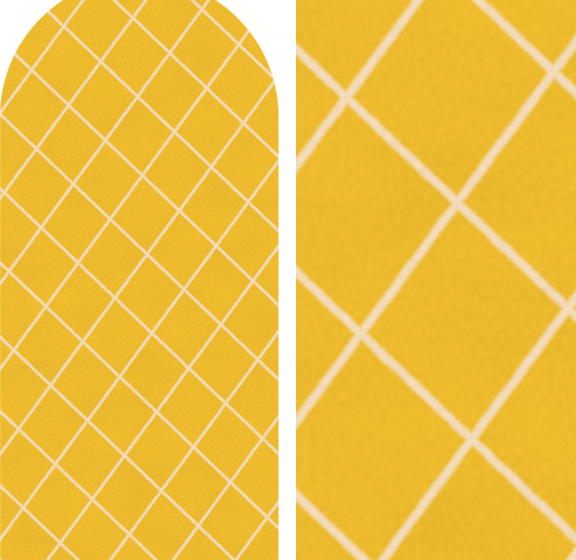
Left: the whole. Right: its middle third, enlarged.
This pattern is drawn by a WebGL 2 fragment shader. Its source:

```glsl
#version 300 es
precision highp float;
// Draws a golden woven rug with a skewed lattice of cream lines, rounded into an arch at the top.

uniform vec2 u_resolution;
out vec4 fragColor;

const vec3 GOLD = vec3(0.928, 0.730, 0.178);
const vec3 CREAM = vec3(0.952, 0.862, 0.745);
const vec3 BACKDROP = vec3(1.0, 1.0, 0.995);

// Lattice, in units of the canvas width
const vec2 CROSSING = vec2(0.5424, 0.8104);
const vec2 STEP_DOWN = vec2(0.1318, -0.1255);
const vec2 STEP_UP = vec2(0.1148, 0.1560);
const float LINE_HALF_WIDTH = 0.0054;
const float LINE_SOFTNESS = 0.0036;

// Arch: a half disc on top of a straight body
const vec2 ARCH_CENTER = vec2(0.4974, 1.5833);
const float ARCH_RADIUS = 0.4974;

vec2 hashGradient(vec2 cell) {
    vec3 h = fract(cell.xyx * vec3(0.1031, 0.1030, 0.0973));
    h += dot(h, h.yzx + 33.33);
    float angle = 6.28319 * fract((h.x + h.y) * h.z);
    return vec2(cos(angle), sin(angle));
}

float cornerValue(vec2 cell, vec2 offset, vec2 corner) {
    return dot(hashGradient(cell + corner), offset - corner);
}

float gradientNoise(vec2 p) {
    vec2 cell = floor(p);
    vec2 f = fract(p);
    vec2 w = f * f * f * (f * (f * 6.0 - 15.0) + 10.0);
    float low = mix(cornerValue(cell, f, vec2(0, 0)), cornerValue(cell, f, vec2(1, 0)), w.x);
    float high = mix(cornerValue(cell, f, vec2(0, 1)), cornerValue(cell, f, vec2(1, 1)), w.x);
    return mix(low, high, w.y);
}

float fractalNoise(vec2 p, int octaves) {
    float sum = 0.0;
    float weight = 0.5;
    for (int i = 0; i < octaves; i++) {
        sum += weight * gradientNoise(p);
        p = p * 2.03 + 17.3;
        weight *= 0.5;
    }
    return sum;
}

// Distances to the nearest line of each of the two families
vec2 latticeDistance(vec2 p, vec2 origin, vec2 a, vec2 b) {
    vec2 uv = inverse(mat2(a, b)) * (p - origin);
    float area = abs(a.x * b.y - a.y * b.x);
    vec2 spacing = area / vec2(length(b), length(a));
    return abs(fract(uv + 0.5) - 0.5) * spacing;
}

float archDistance(vec2 p, vec2 center, float radius) {
    vec2 q = p - center;
    return length(vec2(q.x, max(q.y, 0.0))) - radius;
}

float softLine(float d, float halfWidth, float softness) {
    return 1.0 - smoothstep(halfWidth - softness, halfWidth + softness, d);
}

void main() {
    vec2 p = gl_FragCoord.xy / u_resolution.x;
    float pixel = 1.0 / u_resolution.x;

    // Pile texture: fine grain and broad mottling
    float grain = fractalNoise(p * 120.0, 2);
    float mottle = fractalNoise(p * vec2(5.0, 8.0) + 3.0, 3);
    vec3 rug = GOLD * (1.0 + 0.055 * grain + 0.035 * mottle);
    rug.b += 0.035 * grain;

    // Slightly uneven woven lines
    vec2 wobble = vec2(gradientNoise(p * 45.0), gradientNoise(p * 45.0 + 61.7)) * 0.0014;
    vec2 d = latticeDistance(p + wobble, CROSSING, STEP_DOWN, STEP_UP);
    float softness = max(LINE_SOFTNESS, pixel);
    float lines = max(softLine(d.x, LINE_HALF_WIDTH, softness),
                      softLine(d.y, LINE_HALF_WIDTH, softness));
    vec3 yarn = CREAM * (1.0 + 0.03 * grain);
    rug = mix(rug, yarn, lines * (0.96 + 0.12 * min(grain, 0.3)));

    // Cut the arch out of the backdrop
    float edge = archDistance(p, ARCH_CENTER, ARCH_RADIUS);
    float outside = smoothstep(-pixel, pixel, edge);
    fragColor = vec4(mix(rug, BACKDROP, outside), 1.0);
}
```
